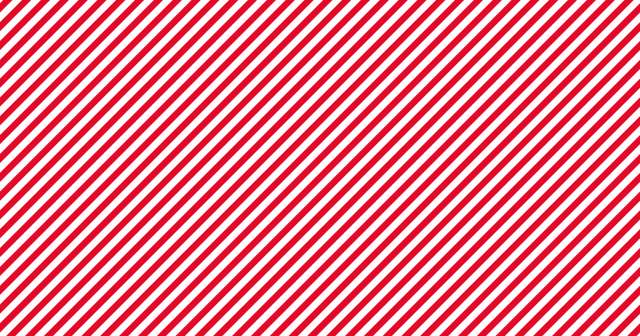
Write a Shadertoy shader that draws this pattern.

```glsl
// Diagonal candy stripes: even red bands rising to the right on white.
// A 45 degree coordinate is folded into repeats, and the distance to the
// nearest band edge gives a smooth coverage about one pixel wide.

const vec3 WHITE = vec3(1.0, 0.994, 0.994);
const vec3 RED = vec3(0.89, 0.04, 0.16);

const float REPEATS_ACROSS = 34.0;  // stripes along the canvas width
const float BAND_WIDTH = 0.488;     // red share of one repeat
const float BAND_CENTER = 0.42;     // first red centre, in repeats from top left

// Position across the stripes, counted in repeats from the top left corner.
float diagonalCoord(vec2 fromTopLeft, float repeats) {
    return (fromTopLeft.x + fromTopLeft.y) * repeats;
}

// Signed distance to the nearest band edge, positive inside the band.
float bandDistance(float coord, float center, float width) {
    float offset = fract(coord - center + 0.5) - 0.5;
    return 0.5 * width - abs(offset);
}

// Share of a pixel covered, given the edge distance and the pixel footprint.
float coverage(float distanceInside, float footprint) {
    return clamp(0.5 + distanceInside / footprint, 0.0, 1.0);
}

void mainImage(out vec4 fragColor, in vec2 fragCoord) {
    // Canvas units: the width is one, y runs downward from the top.
    vec2 fromTopLeft = vec2(fragCoord.x, iResolution.y - fragCoord.y) / iResolution.x;

    float coord = diagonalCoord(fromTopLeft, REPEATS_ACROSS);
    float footprint = sqrt(2.0) * REPEATS_ACROSS / iResolution.x;
    float band = coverage(bandDistance(coord, BAND_CENTER, BAND_WIDTH), footprint);

    fragColor = vec4(mix(WHITE, RED, band), 1.0);
}
```
